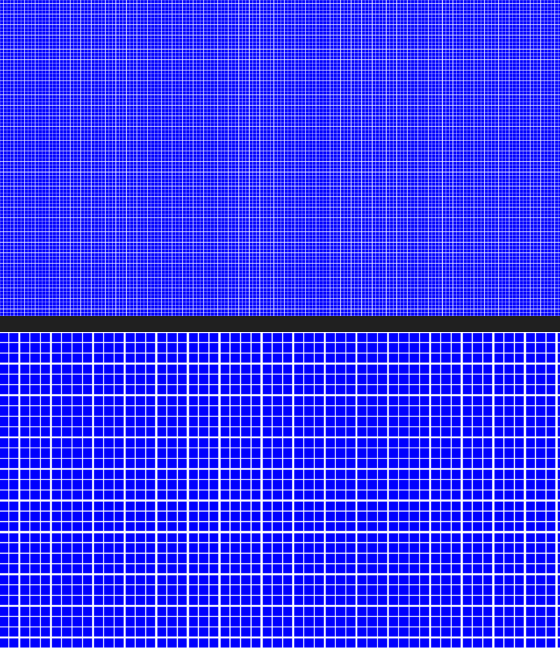
Top, the full canvas; bottom, a detail of the centre.
Write a Shadertoy shader that draws this pattern.

```glsl
// Fine white grid on pure blue: 160 by 90 square cells on a 16:9 canvas.
// A slower beat doubles every third or fourth line, and noise swells the widths.
// Lines are integrated against a tent filter so sub-pixel widths keep their weight.

vec2 hash(vec2 p) {
    return fract(sin(p * 12.9898 + vec2(0.0, 78.233)) * 43758.5453);
}

// Smooth noise along each axis on its own.
vec2 axisNoise(vec2 p) {
    vec2 f = fract(p);
    return mix(hash(floor(p)), hash(floor(p) + 1.0), f * f * (3.0 - 2.0 * f));
}

// Integral of a unit tent filter from -1 up to t.
vec2 tentIntegral(vec2 t) {
    t = clamp(t, -1.0, 1.0);
    return 0.5 + t - 0.5 * t * abs(t);
}

// Line width for each line number; the beat period is not a whole number of cells.
vec2 lineWidth(vec2 index) {
    vec2 period = vec2(3.2, 3.25);
    vec2 beat = fract((index - vec2(0.3, 0.1)) / period);
    vec2 heavy = 1.0 - step(1.0 / period, beat);
    vec2 swell = mix(vec2(0.8), vec2(1.26), axisNoise(index / 7.0));
    return mix(vec2(0.097), vec2(0.194), heavy) * swell;
}

// Filtered coverage of the vertical (x) and horizontal (y) lines.
vec2 lineCoverage(vec2 cell, float pixelSize) {
    vec2 index = floor(cell + 0.5);
    vec2 offset = cell - index;
    vec2 halfWidth = 0.5 * lineWidth(index);
    float radius = 0.9 * pixelSize;
    return tentIntegral((offset + halfWidth) / radius)
         - tentIntegral((offset - halfWidth) / radius);
}

void mainImage(out vec4 fragColor, in vec2 fragCoord) {
    // Square cells, 90 to the canvas height, counted from the top left
    float pixelSize = 90.0 / iResolution.y;
    vec2 cell = vec2(fragCoord.x, iResolution.y - fragCoord.y) * pixelSize;
    vec2 lines = lineCoverage(cell, pixelSize);

    // Union of both line directions
    float grid = 1.0 - (1.0 - lines.x) * (1.0 - lines.y);

    vec3 blue = vec3(0.0, 0.0, 1.0);
    vec3 white = vec3(1.0);
    fragColor = vec4(mix(blue, white, grid), 1.0);
}
```
